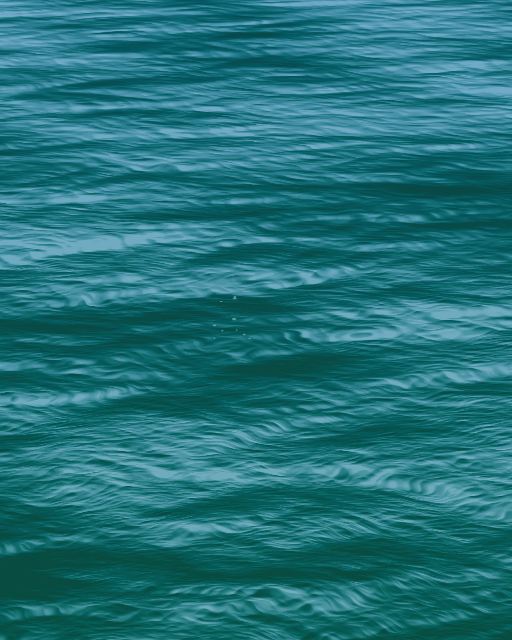
This texture is drawn by a Shadertoy shader. Its source:

```glsl
#define HORIZON 1.65        // height of the vanishing line, in canvas heights
#define FORESHORTEN 4.0     // depth scale of the water plane
#define SWELL_FREQ 3.5
#define RIPPLE_FREQ 19.0
#define CREST_STRETCH 0.55  // lower values give longer crests
#define CREST_ROUND 0.004
#define SWELL_LIGHT 0.55
#define RIPPLE_LIGHT 0.55
#define PATCH_LIGHT 2.2
#define DEPTH_LIGHT 0.9
#define BUBBLES 10

float hash(vec2 p) {
    vec3 q = fract(p.xyx * vec3(0.1031, 0.1030, 0.0973));
    q += dot(q, q.yzx + 33.33);
    return fract((q.x + q.y) * q.z);
}

vec2 latticeGradient(vec2 cell) {
    float angle = 6.2832 * hash(cell);
    return vec2(cos(angle), sin(angle));
}

// Gradient noise: value in x, derivatives in yz
vec3 gradientNoise(vec2 p) {
    vec2 i = floor(p), f = p - i;
    vec2 u = f * f * f * (f * (f * 6.0 - 15.0) + 10.0);
    vec2 du = 30.0 * f * f * (f * (f - 2.0) + 1.0);
    vec2 ga = latticeGradient(i);
    vec2 gb = latticeGradient(i + vec2(1, 0));
    vec2 gc = latticeGradient(i + vec2(0, 1));
    vec2 gd = latticeGradient(i + vec2(1, 1));
    float a = dot(ga, f);
    float b = dot(gb, f - vec2(1, 0));
    float c = dot(gc, f - vec2(0, 1));
    float d = dot(gd, f - vec2(1, 1));
    float k = a - b - c + d;
    float value = a + u.x * (b - a) + u.y * (c - a) + u.x * u.y * k;
    vec2 slope = ga + u.x * (gb - ga) + u.y * (gc - ga) + u.x * u.y * (ga - gb - gc + gd)
               + du * (u.yx * k + vec2(b, c) - a);
    return vec3(value, slope);
}

// Sharp-crested waves: height in x, slope away from the viewer in y
vec2 waves(vec2 ground, float freq, int octaves, float density) {
    vec2 sum = vec2(0.0);
    for (int i = 0; i < octaves; i++) {
        float angle = 0.25 + 0.6 * cos(float(i) * 2.3 + freq);
        float c = cos(angle), s = sin(angle);
        vec2 q = vec2(c * ground.x - s * ground.y, s * ground.x + c * ground.y);
        q *= freq * vec2(CREST_STRETCH, 1.0);
        vec3 n = gradientNoise(q + 17.3 * float(i));
        float ridge = sqrt(n.x * n.x + CREST_ROUND);
        float slope = -n.x / ridge * dot(n.yz, vec2(-s * CREST_STRETCH, c));
        // Fade waves that become too fine with distance
        float keep = 1.0 - smoothstep(110.0, 380.0, freq * density);
        sum += keep * vec2(-ridge / freq, slope);
        ground.y += 0.25 * ridge / freq;
        freq *= 1.8;
    }
    return sum;
}

// Colour ramp, spaced by the share of each tone
vec3 waterColour(float tone) {
    vec3 colour = vec3(0.03, 0.29, 0.27);
    colour = mix(colour, vec3(0.02, 0.35, 0.36), smoothstep(0.06, 0.28, tone));
    colour = mix(colour, vec3(0.06, 0.42, 0.44), smoothstep(0.28, 0.50, tone));
    colour = mix(colour, vec3(0.17, 0.50, 0.55), smoothstep(0.50, 0.70, tone));
    colour = mix(colour, vec3(0.29, 0.58, 0.65), smoothstep(0.70, 0.86, tone));
    return mix(colour, vec3(0.44, 0.67, 0.75), smoothstep(0.86, 0.97, tone));
}

// Small cluster of floating bubbles
float bubbles(vec2 uv) {
    float cover = 0.0;
    for (int i = 0; i < BUBBLES; i++) {
        float id = float(i);
        vec2 jitter = vec2(hash(vec2(id, 3.0)), hash(vec2(id, 8.0))) - 0.5;
        vec2 d = uv - vec2(-0.04, 0.51) - jitter * vec2(0.07, 0.08);
        float radius = mix(0.0012, 0.0038, hash(vec2(id, 5.0)));
        cover = max(cover, 1.0 - smoothstep(radius * 0.5, radius + 0.001, length(d * vec2(1.0, 1.7))));
    }
    return cover;
}

void mainImage(out vec4 fragColor, in vec2 fragCoord) {
    vec2 uv = vec2(fragCoord.x - 0.5 * iResolution.x, fragCoord.y) / iResolution.y;

    // Project onto the water plane
    float depth = 1.0 / (HORIZON - uv.y);
    vec2 ground = vec2(uv.x * depth, FORESHORTEN * depth);
    float density = FORESHORTEN * depth * depth;

    // Slopes facing the viewer are dark, those facing the sky are light
    vec2 swell = waves(ground, SWELL_FREQ, 3, density);
    vec2 ripple = waves(ground + vec2(0.0, 0.4 * swell.x), RIPPLE_FREQ, 4, density);
    float skyPatch = gradientNoise(vec2(2.0 * ground.x, 1.6 * (ground.y + 0.9 * ground.x)) + 4.7).x;
    float light = DEPTH_LIGHT * (uv.y - 0.5) + PATCH_LIGHT * skyPatch - SWELL_LIGHT * swell.y;
    light -= RIPPLE_LIGHT * ripple.y * mix(0.55, 1.15, smoothstep(-1.2, 0.8, light));

    float tone = 1.0 / (1.0 + exp(-1.7 * light));
    vec3 colour = waterColour(tone);
    colour += (uv.y - 0.5) * vec3(0.0, -0.01, 0.05);
    colour = mix(colour, vec3(0.50, 0.70, 0.72), 0.7 * bubbles(uv));
    fragColor = vec4(colour, 1.0);
}
```
